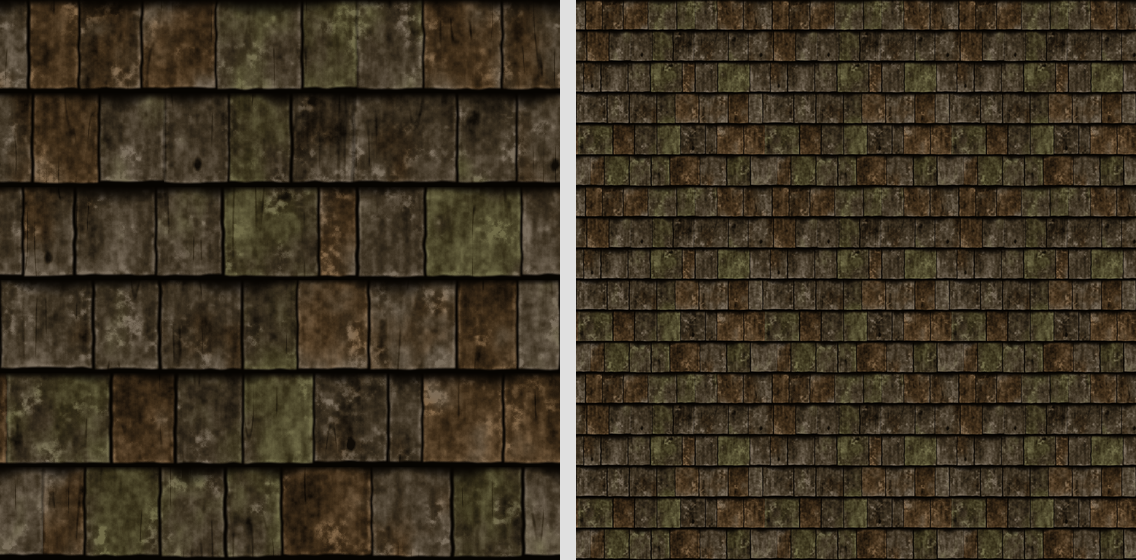
Left, the tile; right, the same tile 3 across and 3 down.
Reproduce this texture procedurally as a Shadertoy shader.

```glsl
const float ROWS = 6.0;
const float COLUMNS = 8.0;
const float JOINT_JITTER = 0.62;     // share of a column
const float JOINT_WIDTH = 0.0026;    // half width, canvas units
const float FAINT_JOINTS = 0.16;     // share of joints nearly closed
const float BUTT_GAP = 0.0085;       // dark band under each course
const float EDGE_SOFTNESS = 0.0028;
const float KNOT_SHARE = 0.07;
const float BASE_TONE = 0.57;
const vec3 SOOT = vec3(0.025, 0.015, 0.004);
const vec3 BROWN = vec3(0.235, 0.193, 0.130);
const vec3 ASH = vec3(0.480, 0.430, 0.365);
const vec3 MOSS_TINT = vec3(0.90, 0.98, 0.72);
const vec3 RUST_TINT = vec3(1.08, 0.95, 0.78);

float hash(vec3 p) {
    p = fract(p * vec3(0.1031, 0.1030, 0.0973));
    p += dot(p, p.yzx + 33.33);
    return fract((p.x + p.y) * p.z);
}

// Value noise over the unit canvas that wraps after a whole period
float noise(vec2 uv, vec2 period, float seed) {
    vec2 p = uv * period;
    vec2 cell = floor(p);
    vec2 f = p - cell;
    f = f * f * (3.0 - 2.0 * f);
    vec2 a = mod(cell, period);
    vec2 b = mod(cell + 1.0, period);
    return mix(mix(hash(vec3(a, seed)), hash(vec3(b.x, a.y, seed)), f.x),
               mix(hash(vec3(a.x, b.y, seed)), hash(vec3(b, seed)), f.x), f.y);
}

float fbm(vec2 uv, vec2 period, float seed) {
    float sum = 0.0, weight = 0.5;
    for (int i = 0; i < 4; i++) {
        sum += weight * noise(uv, period, seed + float(i) * 7.0);
        period *= 2.0;
        weight *= 0.5;
    }
    return sum / 0.9375;
}

float jointHash(float index, float row, float salt) {
    return hash(vec3(mod(index, COLUMNS), row, salt));
}

float jointPosition(float index, float row) {
    return index + JOINT_JITTER * jointHash(index, row, 3.0);
}

// 0 inside the joint, 1 on the wood
float jointMask(float dist, float index, float row, float soft) {
    float width = JOINT_WIDTH * mix(0.6, 1.3, jointHash(index, row, 11.0));
    float faint = step(jointHash(index, row, 17.0), FAINT_JOINTS);
    float mask = smoothstep(width - soft, width + soft, dist);
    return mix(mask, 1.0, faint * 0.65);
}

void mainImage(out vec4 fragColor, in vec2 fragCoord) {
    vec2 uv = fragCoord / iResolution.xy;
    float soft = max(EDGE_SOFTNESS, 1.0 / iResolution.y);

    // Course and shingle
    float row = mod(floor(uv.y * ROWS), ROWS);
    float height = fract(uv.y * ROWS) / ROWS;
    float below = 1.0 / ROWS - height;
    float wobble = (noise(uv, vec2(8.0, 48.0), 2.0) - 0.5) * 0.003;
    float x = (uv.x + wobble) * COLUMNS;
    float index = floor(x);
    index -= step(x, jointPosition(index, row));
    float toLeft = (x - jointPosition(index, row)) / COLUMNS;
    float toRight = (jointPosition(index + 1.0, row) - x) / COLUMNS;
    float id = mod(index, COLUMNS);
    float seed = 20.0 + id + row * COLUMNS;

    // Weathered wood
    float stain = fbm(uv, vec2(14.0, 10.0), seed);
    float grain = fbm(uv, vec2(72.0, 12.0), seed + 90.0);
    float speckle = fbm(uv, vec2(88.0), 5.0);
    float tone = BASE_TONE + (hash(vec3(id, row, 31.0)) - 0.5) * 0.16;
    tone += (stain - 0.5) * 0.65 + (grain - 0.5) * 0.42 + (speckle - 0.5) * 0.5;
    tone += 0.07 * (1.0 - height * ROWS * 2.0);

    // Pale scuffs and fine vertical cracks
    float scuff = smoothstep(0.54, 0.75, fbm(uv, vec2(22.0), 41.0));
    tone += scuff * smoothstep(0.4, 0.8, speckle) * 0.35;
    float crackLine = abs(noise(uv, vec2(54.0, 7.0), seed + 140.0) - 0.5);
    float crackArea = smoothstep(0.55, 0.75, noise(uv, vec2(20.0, 18.0), seed + 170.0));
    tone -= (1.0 - smoothstep(0.0, 0.09, crackLine)) * crackArea * 0.22;

    // Knots
    vec2 fromKnot = vec2((toLeft - toRight) * 0.5, (height - 0.04) * 0.65);
    float knot = 1.0 - smoothstep(0.003, 0.010, length(fromKnot) + (grain - 0.5) * 0.006);
    tone -= knot * step(hash(vec3(id, row, 53.0)), KNOT_SHARE) * 0.5;

    // Worn light rims beside the joints and along the butt edge
    float gap = BUTT_GAP + (hash(vec3(id, row, 61.0)) - 0.5) * 0.004;
    gap += (noise(uv, vec2(48.0, 6.0), 8.0) - 0.5) * 0.003;
    float rim = min(min(toLeft, toRight) - JOINT_WIDTH, height - gap);
    tone += (1.0 - smoothstep(0.002, 0.008, rim)) * 0.12 * speckle * 2.0;

    // Gaps and the shadow cast by the course above
    float light = jointMask(toLeft, index, row, soft);
    light *= jointMask(toRight, index + 1.0, row, soft);
    light *= smoothstep(gap - soft, gap + soft, height);
    float depth = 0.011 + 0.034 * pow(noise(uv, vec2(18.0, 6.0), 71.0), 2.0);
    light *= smoothstep(-0.003, depth, below);

    // Colour
    tone = clamp(tone, 0.08, 1.0);
    vec3 wood = mix(SOOT, BROWN, min(tone * 2.0, 1.0));
    wood = mix(wood, ASH, max(tone * 2.0 - 1.0, 0.0));
    float tint = hash(vec3(id, row, 83.0)) + (stain - 0.5) * 0.8;
    wood *= mix(vec3(1.0), MOSS_TINT, smoothstep(0.65, 1.0, tint) * 0.8);
    wood *= mix(RUST_TINT, vec3(1.0), smoothstep(0.05, 0.4, tint));
    fragColor = vec4(mix(SOOT, wood, light), 1.0);
}
```
